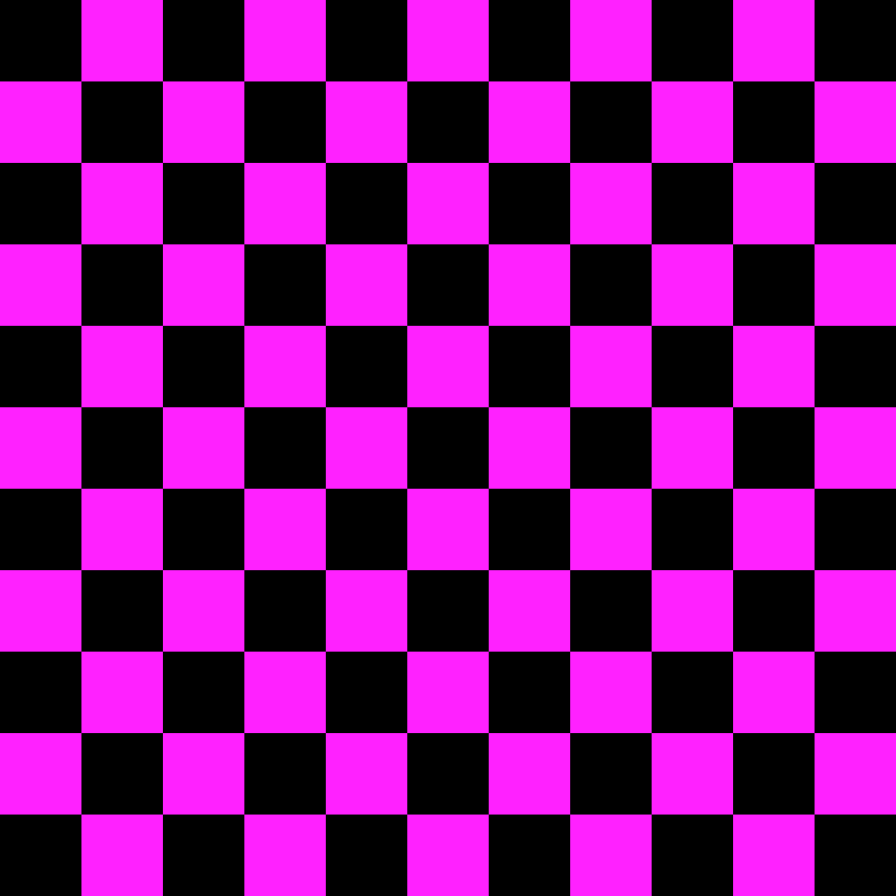
Write a Shadertoy shader that draws this pattern.

```glsl
const float CELLS = 11.0;
const vec3 BLACK = vec3(0.0);
const vec3 MAGENTA = vec3(1.0, 0.13, 1.0);

// Signed distance to the nearest cell edge: positive in even cells, negative in odd ones
vec2 edgeDistance(vec2 p) {
    return 0.5 - abs(mod(p + 0.5, 2.0) - 1.0);
}

// Square wave per axis, smoothed over one pixel
vec2 squareWave(vec2 p, float pixel) {
    return clamp(edgeDistance(p) / (0.5 * pixel), -1.0, 1.0);
}

// 0 on cells with an even index sum, 1 on the others
float checker(vec2 p, float pixel) {
    vec2 wave = squareWave(p, pixel);
    return 0.5 - 0.5 * wave.x * wave.y;
}

void mainImage(out vec4 fragColor, in vec2 fragCoord) {
    // Cell units: one step per square
    float pixel = CELLS / min(iResolution.x, iResolution.y);
    vec2 p = fragCoord * pixel;

    fragColor = vec4(mix(BLACK, MAGENTA, checker(p, pixel)), 1.0);
}
```
